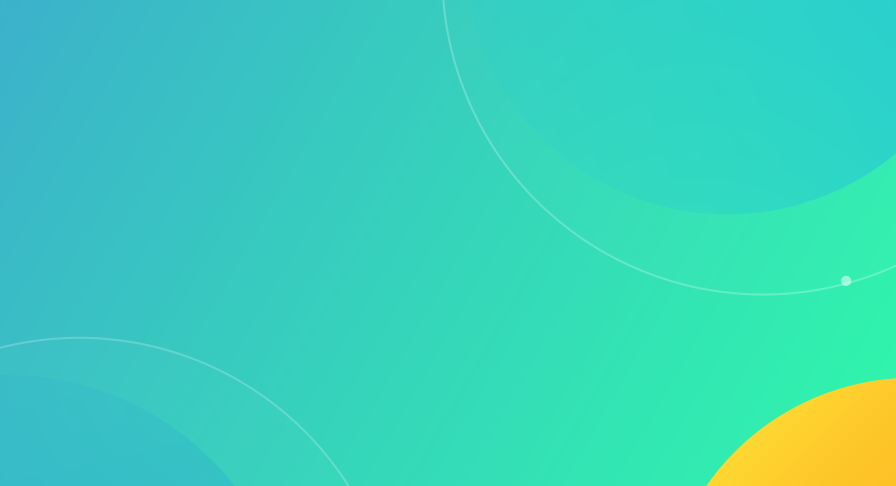
This background is drawn by a WebGL 1 fragment shader. Its source:

```glsl
precision highp float;
// Teal diagonal gradient with soft discs, thin rings, a small bead and a yellow corner disc.

uniform vec2 u_resolution;

// Antialiased coverage of the region where the signed distance d is negative.
float coverage(float d) {
  return clamp(0.5 - d * u_resolution.y, 0.0, 1.0);
}

float disc(vec2 p, vec2 center, float radius) {
  return coverage(length(p - center) - radius);
}

float ring(vec2 p, vec2 center, float radius) {
  return coverage(abs(length(p - center) - radius) - 0.0021);
}

void main() {
  // Canvas heights, measured from the top left corner.
  vec2 p = vec2(gl_FragCoord.x, u_resolution.y - gl_FragCoord.y) / u_resolution.y;
  vec3 white = vec3(1.0);

  // Blue to green backdrop
  float slope = clamp(dot(p, vec2(0.414, 0.238)), 0.0, 1.0);
  vec3 color = mix(vec3(0.235, 0.695, 0.795), vec3(0.185, 0.97, 0.67), slope);

  // Cyan disc at the top right, fading out towards its left side
  float cyanFade = clamp(0.65 + 0.79 * (p.x - 1.497) - 0.46 * p.y, 0.0, 1.0);
  color = mix(color, vec3(0.15, 0.80, 0.81), cyanFade * disc(p, vec2(1.497, -0.1), 0.541));

  // Blue disc at the bottom left, stronger towards the bottom
  float blueFade = clamp(0.25 + 1.1 * (p.y - 0.77), 0.0, 0.5);
  color = mix(color, vec3(0.18, 0.70, 0.80), blueFade * disc(p, vec2(0.012, 1.37), 0.599));

  // Fine rings with a faint tint inside
  vec2 upperRing = vec2(1.57, -0.054);
  vec2 lowerRing = vec2(0.163, 1.351);
  color = mix(color, white, 0.015 * disc(p, upperRing, 0.66));
  color = mix(color, white, 0.015 * disc(p, lowerRing, 0.656));
  color = mix(color, white, 0.24 * ring(p, upperRing, 0.66));
  color = mix(color, white, 0.21 * ring(p, lowerRing, 0.656));

  // Bead on the upper ring
  color = mix(color, white, 0.5 * disc(p, vec2(1.741, 0.578), 0.0105));

  // Yellow disc in the bottom right corner
  float warmth = smoothstep(2.3, 2.85, p.x + p.y);
  vec3 yellow = mix(vec3(1.0, 0.86, 0.20), vec3(0.99, 0.76, 0.15), warmth);
  color = mix(color, yellow, disc(p, vec2(1.88, 1.297), 0.52));

  gl_FragColor = vec4(color, 1.0);
}
```
